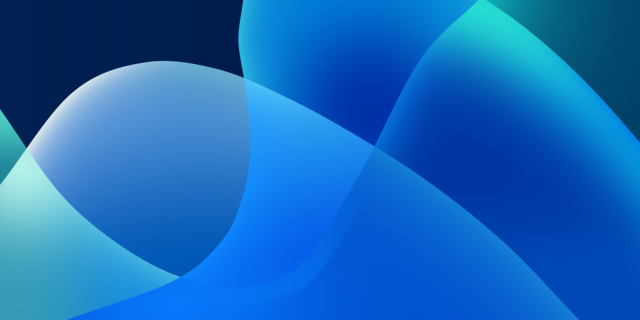
This background is drawn by a WebGL 2 fragment shader. Its source:

```glsl
#version 300 es
precision highp float;
// Abstract background of overlapping translucent blue waves on navy.
// Smooth spline profiles split the canvas into sheets; each sheet is shaded
// by gradients and by glows that fade with the distance from its edges.
uniform vec2 u_resolution;
out vec4 fragColor;

const vec3 NAVY = vec3(0.0, 0.13, 0.32);
const vec3 DEEP = vec3(0.0, 0.20, 0.63);
const vec3 ROYAL = vec3(0.0, 0.30, 0.80);
const vec3 AZURE = vec3(0.03, 0.49, 0.90);
const vec3 BRIGHT = vec3(0.03, 0.48, 1.0);
const vec3 CYAN = vec3(0.10, 0.70, 0.86);
const vec3 AQUA = vec3(0.15, 0.86, 0.82);
const vec3 ICE = vec3(0.32, 0.77, 0.96);
const vec3 PEARL = vec3(0.88, 0.92, 0.92);

// Catmull-Rom curve through nine evenly spaced heights, t in 0..8.
float spline(float t, float k[9]) {
  int i = int(clamp(floor(t), 0.0, 7.0));
  float f = t - float(i), b = k[i], c = k[i + 1];
  float a = i > 0 ? k[i - 1] : 2.0 * b - c;
  float d = i < 7 ? k[i + 2] : 2.0 * c - b;
  float m = 0.5 * (c - a), n = 0.5 * (d - b);
  return b + f * (m + f * (3.0 * (c - b) - 2.0 * m - n + f * (2.0 * (b - c) + m + n)));
}

// Approximate signed distance to a profile of given knot spacing; positive below it.
float below(vec2 p, float spacing, float k[9]) {
  float t = p.x / spacing, e = 0.02;
  float slope = (spline(t + e, k) - spline(t - e, k)) / (2.0 * e * spacing);
  return (spline(t, k) - p.y) / sqrt(1.0 + slope * slope);
}

float glow(float d, float width) { return exp(-abs(d) / width); }
float softGlow(float d, float width) { return exp(-d * d / (width * width)); }
float cover(float d, float pixel) { return smoothstep(-pixel, pixel, d); }

// Navy corner on the left, dark teal fading from the peak on the right.
vec3 skyColor(vec2 p) {
  vec3 teal = mix(vec3(0.0, 0.22, 0.38), vec3(0.06, 0.70, 0.74),
                  glow(length(p - vec2(1.52, 1.0)), 0.22));
  return mix(NAVY - 0.03 * p.x, teal, step(1.3, p.x));
}

// Rear sheet: dark core, cyan along its left edge.
vec3 rearColor(vec2 p, float dRear) {
  float away = smoothstep(0.04, 0.42, length(p - vec2(1.17, 0.66)));
  vec3 c = mix(vec3(0.0, 0.19, 0.65), vec3(0.0, 0.48, 0.84), away);
  c = mix(c, CYAN, 0.7 * glow(length(p - vec2(1.5, 1.0)), 0.12));
  return mix(c, vec3(0.22, 0.77, 0.87), 0.85 * glow(dRear, 0.06));
}

// Right hill: aqua ridge on the right, blue rim on the left.
vec3 peakColor(vec2 p, float dValley, float dRidge) {
  vec3 c = mix(vec3(0.0, 0.28, 0.71), DEEP, smoothstep(0.1, 0.5, p.y));
  c = mix(c, AZURE, 0.85 * glow(dValley, 0.08));
  vec3 ridge = mix(vec3(0.03, 0.58, 0.86), AQUA, smoothstep(0.55, 1.0, p.y));
  c = mix(c, ridge, softGlow(dRidge - 0.03, 0.17));
  return mix(c, vec3(0.0, 0.48, 0.92), 0.8 * glow(dRidge, 0.02) * smoothstep(0.95, 0.6, p.y));
}

// Dome over the navy: pearl rim fading to blue.
vec3 domeColor(vec2 p, float dDome) {
  float left = 1.0 - smoothstep(0.2, 0.65, p.x);
  vec3 c = mix(vec3(0.0, 0.34, 0.71), vec3(0.27, 0.54, 0.82), smoothstep(0.15, 0.7, p.y));
  c = mix(c, vec3(0.47, 0.65, 0.88), 0.8 * left * glow(dDome, 0.22));
  c = mix(c, vec3(0.45, 0.72, 0.80), 0.8 * (1.0 - left) * glow(dDome, 0.09));
  return mix(c, PEARL, left * glow(dDome, 0.05));
}

// Dome over the rear sheet: icy top, saturated base.
vec3 overlapColor(vec2 p, float dDome, float dRear) {
  vec3 c = mix(vec3(0.0, 0.32, 0.89), vec3(0.05, 0.47, 0.90), smoothstep(0.2, 0.6, p.y));
  c = mix(c, vec3(0.05, 0.54, 1.0), 0.9 * glow(dRear, 0.14));
  float fade = 1.0 - 0.75 * smoothstep(0.75, 1.2, p.x);
  return mix(c, ICE, fade * glow(dDome, 0.13));
}

// Front sheet at the bottom, with a soft band hugging the valley.
vec3 frontColor(vec2 p, float dDome, float dValley) {
  vec3 c = mix(ROYAL, vec3(0.08, 0.50, 0.83), glow(dDome, 0.14));
  c = mix(c, BRIGHT, 0.9 * softGlow(length((p - vec2(0.55, 0.05)) * vec2(0.6, 1.0)), 0.27));
  float band = smoothstep(0.065, 0.045, dValley) * smoothstep(1.2, 0.95, p.x);
  return mix(c, vec3(0.03, 0.47, 0.95), 0.5 * band);
}

// Left wave: pale crest, teal side, cyan rim.
vec3 leftColor(vec2 p, float dValley, float dDome, float pixel) {
  vec3 c = mix(vec3(0.20, 0.60, 0.71), vec3(0.07, 0.52, 0.86), smoothstep(0.05, 0.45, p.x));
  c = mix(c, vec3(0.32, 0.77, 0.88), 0.75 * glow(dValley, 0.08));
  c = mix(c, vec3(0.70, 0.94, 0.91), softGlow(length(p - vec2(0.07, 0.49)), 0.21));
  vec3 outer = mix(vec3(0.12, 0.52, 0.60), vec3(0.30, 0.80, 0.76), smoothstep(0.45, 0.65, p.y));
  return mix(outer, c, cover(dDome, pixel));
}

void main() {
  vec2 p = gl_FragCoord.xy / u_resolution * vec2(2.0, 1.0);
  float pixel = 0.8 / u_resolution.y;

  // Edge profiles; the rear edge runs vertically, so its axes are swapped.
  float dValley = below(p, 0.1875, float[9](0.659, 0.396, 0.234, 0.135, 0.102, 0.172, 0.458, 0.812, 1.005));
  float dDome = below(p, 0.2266, float[9](0.422, 0.711, 0.805, 0.784, 0.69, 0.565, 0.417, 0.232, -0.003));
  float dRear = -below(p.yx, 0.125, float[9](0.208, 0.547, 0.695, 0.755, 0.781, 0.779, 0.763, 0.745, 0.76));
  float u = p.x - 1.51;
  float dRidge = (1.005 - 0.62 * u - 0.614 * u * max(u, 0.0) - p.y) * 0.78;

  float inDome = cover(dDome, pixel);
  float inRear = cover(dRear, pixel);
  float inValley = cover(dValley, pixel);

  // Sheets above and below the valley line, then the sky beyond the ridge.
  vec3 backLeft = mix(skyColor(p), domeColor(p, dDome), inDome);
  vec3 backRight = mix(rearColor(p, dRear), overlapColor(p, dDome, dRear), inDome);
  vec3 frontRight = mix(peakColor(p, dValley, dRidge), frontColor(p, dDome, dValley), inDome);
  vec3 back = mix(backLeft, backRight, inRear);
  vec3 front = mix(leftColor(p, dValley, dDome, pixel), frontRight, inRear);
  vec3 color = mix(back, front, inValley);
  color = mix(skyColor(p), color, cover(dRidge, pixel));
  fragColor = vec4(color, 1.0);
}
```
